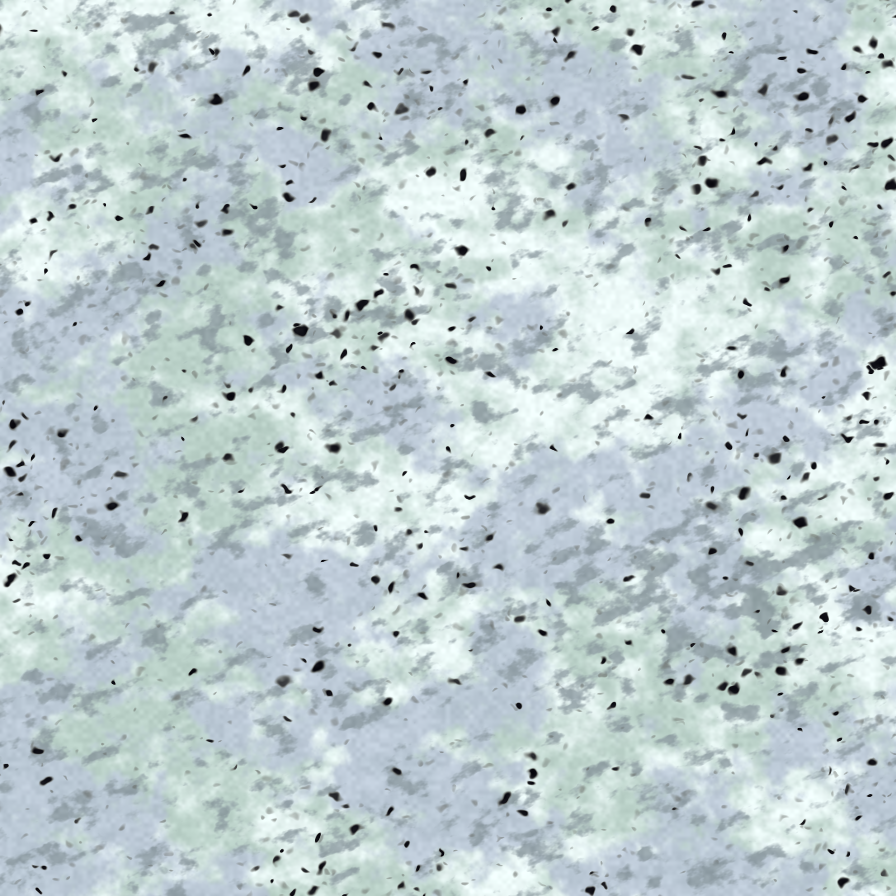
Reproduce this texture procedurally as a Shadertoy shader.

```glsl
// Pale speckled granite: white and green-grey feldspar with cloudy blue patches,
// a smoky band of darker veins, and clustered black mica flecks.
// Layered value noise makes the ground; jittered cells scatter the flecks.

const vec3 PALE  = vec3(0.93, 0.98, 0.975);
const vec3 GREEN = vec3(0.73, 0.82, 0.785);
const vec3 BLUE  = vec3(0.72, 0.77, 0.835);
const vec3 SMOKE = vec3(0.54, 0.595, 0.62);
const vec3 BROWN = vec3(0.40, 0.41, 0.39);
const vec3 MICA  = vec3(0.05, 0.05, 0.075);

float hash(vec2 p) {
    return fract(sin(dot(p, vec2(127.1, 311.7))) * 43758.5453);
}

mat2 rotate(float a) {
    float c = cos(a), s = sin(a);
    return mat2(c, -s, s, c);
}

float noise(vec2 p) {
    vec2 i = floor(p), f = fract(p);
    f = f * f * (3.0 - 2.0 * f);
    float low  = mix(hash(i), hash(i + vec2(1, 0)), f.x);
    float high = mix(hash(i + vec2(0, 1)), hash(i + vec2(1, 1)), f.x);
    return mix(low, high, f.y);
}

float fbm(vec2 p) {
    float sum = 0.0, amp = 0.533;
    for (int i = 0; i < 4; i++) {
        sum += amp * noise(p);
        p = rotate(0.6) * p * 2.03 + 17.3;
        amp *= 0.5;
    }
    return sum;
}

// Soft elliptical falloff around a centre
float blob(vec2 p, vec2 centre, vec2 size) {
    vec2 d = (p - centre) / size;
    return exp(-dot(d, d));
}

// Where flecks gather
float clusterAt(vec2 p) {
    float patches = smoothstep(0.42, 0.72, fbm(p * vec2(6.0, 8.0) + 41.0));
    return clamp(patches + 0.4 * blob(p, vec2(0.85, 0.85), vec2(0.22)), 0.0, 1.0);
}

// Coverage of scattered flecks; radius is a fraction of one cell
float flecks(vec2 uv, float cells, float radius, float sparse, float dense, float seed) {
    vec2 p = uv * cells, home = floor(p);
    float cover = 0.0;
    for (int y = -1; y <= 1; y++)
    for (int x = -1; x <= 1; x++) {
        vec2 cell = home + vec2(x, y), key = cell + seed;
        vec2 centre = cell + vec2(hash(key + 3.1), hash(key + 7.7));
        float chance = mix(sparse, dense, clusterAt(centre / cells));
        float present = step(hash(key + 11.9), chance);
        float pick = hash(key + 19.3);
        float r = radius * mix(0.5, 1.2, pick * pick);
        vec2 d = rotate(0.3 + 1.8 * (hash(key + 23.7) - 0.5)) * (p - centre);
        float dist = length(d * vec2(0.8, 1.25));
        float strength = mix(0.55, 1.0, hash(key + 31.3));
        cover = max(cover, present * strength * (1.0 - smoothstep(0.3 * r, 1.4 * r, dist)));
    }
    return cover;
}

vec3 ground(vec2 uv) {
    // Pale crystals over green-grey, from broad clouds to fine mottling
    float broad = fbm(uv * vec2(5.0, 7.0) + 3.0);
    float fine = fbm(uv * vec2(34.0, 40.0) + 9.0);
    float light = smoothstep(0.35, 0.63, 0.5 * broad + 0.5 * fine);
    vec3 col = mix(GREEN, PALE, light);

    // Blue clouds with ragged edges
    float cloud = 0.7 * fbm(uv * vec2(9.0, 11.0) + 60.0) + 0.3 * fbm(uv * 45.0 + 5.0);
    col = mix(col, BLUE, 0.85 * smoothstep(0.46, 0.6, cloud));

    // Smoky band and small grey stains
    float band = blob(uv, vec2(0.82, 0.34), vec2(0.2, 0.075));
    float stain = fbm(rotate(0.35) * uv * vec2(42.0, 64.0) + 80.0);
    float smoke = smoothstep(0.55, 0.76, stain + 0.16 * band);
    return mix(col, SMOKE, 0.8 * smoke);
}

void mainImage(out vec4 fragColor, in vec2 fragCoord) {
    vec2 uv = fragCoord / iResolution.y;
    vec3 col = ground(uv);

    // Ragged outlines for the flecks
    vec2 wobble = vec2(noise(uv * 130.0), noise(uv * 130.0 + 50.0)) - 0.5;
    vec2 p = uv + 0.007 * wobble;

    // Faint brown grains, then black mica with a brown rim
    float faint = flecks(p, 70.0, 0.28, 0.12, 0.36, 120.0);
    col = mix(col, BROWN, 0.6 * faint);
    float mica = flecks(p, 42.0, 0.25, 0.09, 0.46, 0.0);
    col = mix(col, BROWN, smoothstep(0.0, 0.5, mica) * 0.8);
    col = mix(col, MICA, smoothstep(0.3, 0.8, mica));

    // Fine surface grain
    col += 0.07 * (noise(uv * 190.0 + 30.0) - 0.5);
    fragColor = vec4(clamp(col, 0.0, 1.0), 1.0);
}
```
